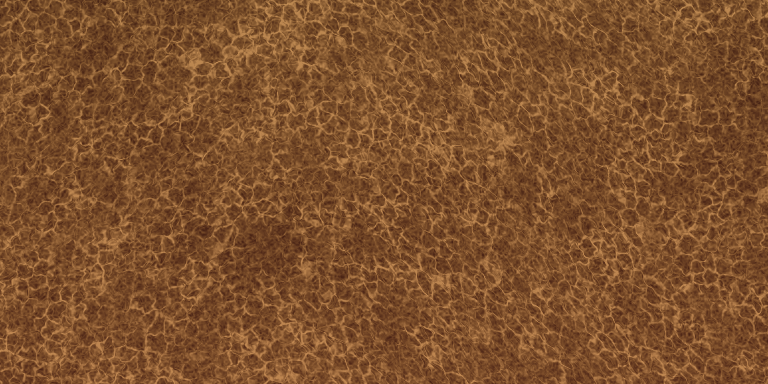
Write a WebGL 2 fragment shader that draws this texture.

```glsl
#version 300 es
precision highp float;
// Worn brown leather: crackled pale veins over dark grain, with soft mottling and faint vertical creases.

uniform vec2 u_resolution;
out vec4 fragColor;

// Colour ramp, from pits to raised veins
const vec3 PIT_COLOR  = vec3(0.345, 0.190, 0.107);
const vec3 HIDE_COLOR = vec3(0.485, 0.310, 0.165);
const vec3 VEIN_COLOR = vec3(0.655, 0.455, 0.265);
const float BASE_TONE = 0.34;

// Cells per canvas height
const float PEBBLE_SCALE = 27.0;
const float CRACK_SCALE  = 48.0;
const float FIBRE_SCALE  = 96.0;
const float GRAIN_SCALE  = 190.0;

// Strength of each layer, in ramp units
const float PEBBLE_VEIN = 0.60;
const float CRACK_VEIN  = 0.36;
const float PEBBLE_PIT  = 0.13;
const float FIBRE_GAIN  = 0.42;
const float GRAIN_GAIN  = 0.52;
const float MOTTLE_GAIN = 0.34;
const float CREASE_GAIN = 0.22;

const float VEIN_JITTER = 0.0075;   // raggedness of the veins
const float JITTER_SCALE = 68.0;

vec2 hash2(vec2 p) {
    vec3 q = fract(p.xyx * vec3(0.1031, 0.1030, 0.0973));
    q += dot(q, q.yzx + 33.33);
    return fract((q.xx + q.yz) * q.zy);
}

// Smooth noise with two independent channels
vec2 noise2(vec2 p) {
    vec2 cell = floor(p), f = fract(p);
    f = f * f * (3.0 - 2.0 * f);
    vec2 low  = mix(hash2(cell), hash2(cell + vec2(1, 0)), f.x);
    vec2 high = mix(hash2(cell + vec2(0, 1)), hash2(cell + vec2(1, 1)), f.x);
    return mix(low, high, f.y);
}

// Cellular ridge: zero on cell borders, growing towards cell centres
float cellRidge(vec2 p) {
    vec2 cell = floor(p), f = fract(p);
    float nearest = 8.0, second = 8.0;
    for (int y = -1; y <= 1; y++) {
        for (int x = -1; x <= 1; x++) {
            vec2 offset = vec2(x, y);
            float d = length(offset + hash2(cell + offset) - f);
            second = min(second, max(nearest, d));
            nearest = min(nearest, d);
        }
    }
    return second - nearest;
}

// Pale lines along vertical creases, gathered in two bands
float creases(vec2 p) {
    float bands = exp(-pow((p.x - 0.36) / 0.14, 2.0))
                + 0.7 * exp(-pow((p.x - 1.23) / 0.06, 2.0));
    float wander = 0.006 * sin(p.y * 9.0) + 0.003 * sin(p.y * 23.0 + 1.0);
    float lines = noise2(vec2((p.x + wander) * 62.0, p.y * 4.0)).x;
    return bands * (lines - 0.42);
}

// Broad light and dark areas
float mottle(vec2 p) {
    float broad = noise2(p * 2.6 + 7.0).x - 0.5;
    float patches = noise2(p * 8.0 + 31.0).x - 0.5;
    float waves = sin(p.x * 3.1 + 2.2 * sin(p.y * 2.3)) * sin(p.y * 4.1 + p.x);
    return 0.5 * broad + 0.6 * patches + 0.1 * waves;
}

vec3 leatherRamp(float tone) {
    vec3 lower = mix(PIT_COLOR, HIDE_COLOR, tone * 2.0);
    vec3 upper = mix(HIDE_COLOR, VEIN_COLOR, tone * 2.0 - 1.0);
    return tone < 0.5 ? lower : upper;
}

void main() {
    vec2 p = gl_FragCoord.xy / u_resolution.y;

    // Bend the grain slowly, then fray it finely
    vec2 bent = p + 0.025 * sin(p.yx * vec2(5.0, 4.0) + vec2(0.5, 2.0));
    bent.y += 0.22 * bent.x * smoothstep(0.7, 1.8, p.x);
    vec2 frayed = bent + VEIN_JITTER * (noise2(bent * JITTER_SCALE) - 0.5) * 2.0;

    // Cellular layers
    float pebble = cellRidge(frayed * PEBBLE_SCALE);
    float crack  = cellRidge(frayed * CRACK_SCALE + 19.0);
    float fibre  = cellRidge(frayed * FIBRE_SCALE + 53.0);

    // Veins fade in and out along their length
    vec2 presence = smoothstep(0.2, 0.75, noise2(bent * 21.0 + 11.0));
    float pebbleVein = (1.0 - smoothstep(0.02, 0.25, pebble)) * mix(0.3, 1.0, presence.x);
    float crackVein  = (1.0 - smoothstep(0.02, 0.33, crack)) * mix(0.15, 1.0, presence.y);
    float grain = noise2(p * GRAIN_SCALE).x - 0.5;

    float tone = BASE_TONE
        + PEBBLE_VEIN * pebbleVein
        + CRACK_VEIN * crackVein
        - PEBBLE_PIT * smoothstep(0.2, 0.7, pebble)
        + FIBRE_GAIN * (0.3 - fibre)
        + GRAIN_GAIN * grain
        + MOTTLE_GAIN * mottle(p)
        + CREASE_GAIN * creases(p);

    // Redder towards the bottom, more olive towards the top
    vec3 color = leatherRamp(clamp(tone, -0.2, 1.25));
    color += vec3(-0.010, 0.008, 0.0) * (p.y - 0.5);
    fragColor = vec4(color, 1.0);
}
```
